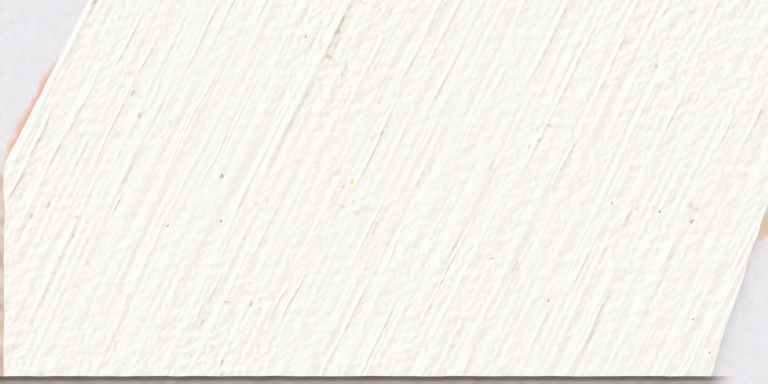
Write a WebGL 2 fragment shader that draws this texture.

```glsl
#version 300 es
precision highp float;
// A slab of thick white paint with slanted brush furrows on pale lilac paper.
// Noise stretched along the brush direction gives a height field, lit from the
// upper left; looped ridges, tiny specks and a cut outline complete it.
#define BRUSH_DIR vec2(0.444, 0.896)
#define LIGHT_DIR vec2(-0.8, 0.6)
#define RELIEF_STEP 0.0045
#define RELIEF_GAIN 2.5
#define FURROW_DEPTH 0.70
#define BUMP_DEPTH 0.74
#define RIDGE_COUNT 110
#define RIDGE_SHADE 1.1
#define SPECK_SHARE 0.13
#define PAINT_LIGHT vec3(0.990, 0.988, 0.977)
#define PAINT_CREAM vec3(0.952, 0.937, 0.905)
#define PAINT_SHADE vec3(0.80, 0.76, 0.72)

uniform vec2 u_resolution;
out vec4 fragColor;

float hash(vec2 p) {
    return fract(sin(dot(p, vec2(127.1, 311.7))) * 43758.545);
}

vec2 hash2(vec2 p) {
    return vec2(hash(p), hash(p + 37.3));
}

float noise(vec2 p) {
    vec2 i = floor(p), f = fract(p);
    f = f * f * (3.0 - 2.0 * f);
    return mix(mix(hash(i), hash(i + vec2(1, 0)), f.x),
               mix(hash(i + vec2(0, 1)), hash(i + vec2(1, 1)), f.x), f.y);
}

// x runs across the brush stroke, y along it
vec2 toBrush(vec2 p) {
    return vec2(dot(p, vec2(BRUSH_DIR.y, -BRUSH_DIR.x)), dot(p, BRUSH_DIR));
}

float paintHeight(vec2 p) {
    vec2 q = toBrush(p);
    q.x += 0.025 * noise(p * 2.3);
    float furrows = noise(q * vec2(38.0, 2.2)) + 0.7 * noise(q * vec2(95.0, 5.0) + 9.0);
    float bumps = noise(p * vec2(42.0, 56.0)) + 0.5 * noise(p * 105.0 + 5.0);
    float roughness = 0.45 + 0.9 * noise(p * 3.5 + 2.0);
    return FURROW_DEPTH * furrows + BUMP_DEPTH * roughness * bumps;
}

// Signed shading of one raised line: bright on the left flank, dark on the right
float ridge(vec2 q, vec2 centre, float halfLength, float width, float bend) {
    vec2 d = q - toBrush(centre);
    float along = d.y / halfLength;
    float x = (d.x + bend * along * along + 0.006 * noise(q * 14.0)) / width;
    return 2.2 * x * exp(-x * x) * (1.0 - smoothstep(0.35, 1.0, abs(along)));
}

vec3 paintColour(vec2 p) {
    vec2 q = toBrush(p);
    float slope = paintHeight(p + LIGHT_DIR * RELIEF_STEP) - paintHeight(p);
    float tone = slope * RELIEF_GAIN;

    // Scattered thin ridges, broken up along their length
    float broken = 0.55 + 0.9 * noise(q * vec2(30.0, 18.0));
    for (int i = 0; i < RIDGE_COUNT; i++) {
        vec2 seed = vec2(float(i) + 1.0, 4.7);
        vec2 shape = hash2(seed + 11.0);
        float strength = RIDGE_SHADE * broken * (0.25 + 0.75 * hash(seed + 23.0));
        tone += strength * ridge(q, hash2(seed) * vec2(2.0, 1.0), 0.05 + 0.24 * shape.x * shape.x,
                                 0.003 + 0.0028 * shape.y, 0.016 * (shape.y - 0.5));
    }
    // Broad furrows left by the brush, and the raised rim of the cut side
    tone += 1.4 * broken * ridge(q, vec2(0.82, 0.81), 0.40, 0.010, 0.010);
    tone += 1.1 * broken * ridge(q, vec2(0.69, 0.60), 0.40, 0.006, -0.014);
    tone += 0.9 * broken * ridge(q, vec2(0.15, 0.80), 0.45, 0.007, 0.0);
    // Small torn dents
    float torn = smoothstep(0.82, 0.95, noise(q * vec2(75.0, 42.0) + 3.0));
    tone += 1.1 * torn * smoothstep(0.6, 0.85, noise(p * 9.0 + 7.0));

    vec3 colour = mix(PAINT_LIGHT, PAINT_CREAM, smoothstep(-0.5, 0.6, tone));
    colour = mix(colour, PAINT_SHADE, 0.8 * smoothstep(0.5, 2.0, tone));

    // Small pits and coloured specks
    vec2 cell = floor(p * 8.0);
    vec2 centre = (cell + 0.2 + 0.6 * hash2(cell + 61.0)) / 8.0;
    vec2 d = toBrush(p - centre) + 0.006 * (noise(p * 150.0) - 0.5);
    float size = 0.002 + 0.003 * hash(cell + 83.0);
    float pit = 1.0 - smoothstep(0.3, 1.4, length(d * vec2(1.0, 0.6)) / size);
    pit *= step(hash(cell + 5.0), SPECK_SHARE);
    vec3 pitColour = mix(vec3(0.62, 0.58, 0.55), vec3(0.52, 0.56, 0.72), step(0.8, hash(cell + 97.0)));
    colour = mix(colour, pitColour, 0.6 * pit);
    float yellow = length((p - vec2(0.917, 0.527)) * vec2(1.0, 0.5));
    return mix(colour, vec3(0.92, 0.91, 0.35), 0.7 * (1.0 - smoothstep(0.001, 0.006, yellow)));
}

void main() {
    vec2 p = gl_FragCoord.xy / u_resolution.y;
    float pixel = 1.0 / u_resolution.y;

    // Outline of the slab: distance outside each straight side
    float wobble = 0.005 * (noise(p * 28.0) - 0.5);
    float cutLeft = dot(p - vec2(0.01, 0.57), vec2(-0.891, 0.454)) + wobble;
    float left = 0.011 - p.x + wobble;
    float bottom = 0.021 - p.y + 0.4 * wobble;
    float cutRight = dot(p - vec2(1.85, 0.023), vec2(0.949, -0.316)) + wobble;
    float outside = max(max(cutLeft, left), max(bottom, cutRight));

    // Paper with faint grain and a soft shadow by the right side
    float grain = noise(p * 70.0) + noise(p * 140.0) - 1.0;
    vec3 colour = vec3(0.925, 0.915, 0.93) + 0.02 * grain;
    colour -= 0.09 * exp(-max(cutRight, 0.0) * 60.0) * step(0.0, cutRight);

    // Stained fringes along the sides
    float ragged = noise(p * 45.0);
    float orange = smoothstep(0.54, 0.62, p.y) * (1.0 - smoothstep(0.78, 0.87, p.y));
    orange *= 1.0 - smoothstep(0.0, 0.006 + 0.022 * ragged, cutLeft);
    colour = mix(colour, vec3(0.95, 0.70, 0.58), 0.9 * orange);
    float leftStrip = (1.0 - smoothstep(0.53, 0.58, p.y)) * step(0.0, left);
    colour = mix(colour, mix(vec3(0.80, 0.70, 0.65), vec3(0.93, 0.86, 0.82), ragged), leftStrip);
    float stain = 1.0 - smoothstep(0.025, 0.055, abs(p.y - 0.41) + 0.02 * ragged);
    colour = mix(colour, vec3(0.86, 0.77, 0.67), stain * step(0.0, cutRight));

    // Shadow under the lower side, lighter away from it
    vec3 shadow = mix(vec3(0.46, 0.40, 0.38), vec3(0.66, 0.63, 0.62), smoothstep(0.006, 0.018, bottom));
    float underside = smoothstep(-pixel, pixel, bottom) * (1.0 - smoothstep(1.82, 1.92, p.x));
    colour = mix(colour, shadow + 0.06 * (ragged - 0.5), underside);

    float slab = 1.0 - smoothstep(-pixel, pixel, outside);
    fragColor = vec4(mix(colour, paintColour(p), slab), 1.0);
}
```
